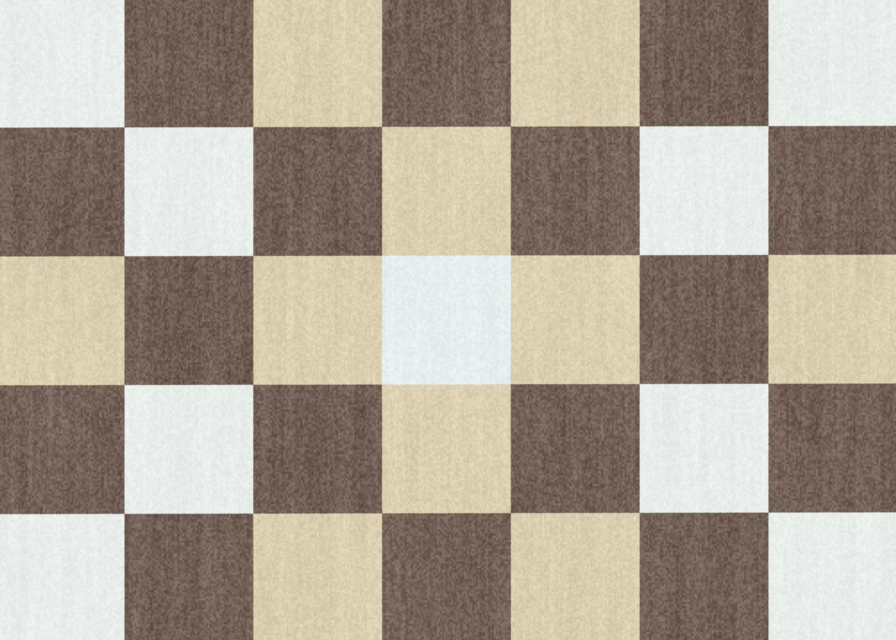
This pattern is drawn by a Shadertoy shader. Its source:

```glsl
// Woven checkerboard of brown, cream and white squares, mirrored about its centre.

// Sine-free hash
float hash(vec2 p) {
    vec3 q = fract(vec3(p.xyx) * 0.1031);
    q += dot(q, q.yzx + 33.33);
    return fract((q.x + q.y) * q.z);
}

// Smooth value noise, centred on zero
float noise(vec2 p) {
    vec2 i = floor(p), f = fract(p);
    f = f * f * (3.0 - 2.0 * f);
    float low = mix(hash(i), hash(i + vec2(1, 0)), f.x);
    float high = mix(hash(i + vec2(0, 1)), hash(i + vec2(1, 1)), f.x);
    return mix(low, high, f.y) - 0.5;
}

// Square colour in rgb, texture strength in alpha
vec4 squareColor(vec2 cell) {
    vec2 a = abs(cell);
    bool center = a.x + a.y < 0.5;
    bool arm = a.y > 0.5 && abs(a.x - a.y - 1.0) < 0.5;
    if (center) return vec4(0.90, 0.935, 0.935, 0.35);
    if (arm) return vec4(0.91, 0.932, 0.918, 0.35);
    if (mod(a.x + a.y, 2.0) < 0.5) return vec4(0.447, 0.375, 0.337, 1.0);
    return vec4(0.858, 0.812, 0.690, 0.55);
}

void mainImage(out vec4 fragColor, in vec2 fragCoord) {
    // Grid units: square centres lie on whole numbers, with a slight tilt
    vec2 uv = fragCoord / iResolution.xy;
    vec2 g = (uv - vec2(0.4983, 0.5)) * vec2(6.957, 4.968);
    g.y -= 0.002 * g.x;

    // Blend the four nearest squares across soft edges
    vec2 cell = floor(g);
    vec2 soft = 0.6 * vec2(6.957, 4.968) / iResolution.xy + 0.003;
    vec2 w = smoothstep(0.5 - soft, 0.5 + soft, fract(g));
    vec4 low = mix(squareColor(cell), squareColor(cell + vec2(1, 0)), w.x);
    vec4 high = mix(squareColor(cell + vec2(0, 1)), squareColor(cell + vec2(1, 1)), w.x);
    vec4 cloth = mix(low, high, w.y);

    // Vertical threads, fine grain and broad unevenness
    vec2 t = g + 8.0;
    float threads = 0.050 * noise(t * vec2(48.0, 2.5)) + 0.045 * noise(t * vec2(14.0, 0.7));
    float grain = 0.13 * noise(t * vec2(72.0, 60.0)) + 0.05 * noise(t * vec2(35.0, 38.0) + 91.0);
    float patches = 0.02 * noise(t * 1.3);
    vec3 color = cloth.rgb + cloth.a * (threads + grain + patches);

    // Faint coloured speckle
    float speckle = noise(t * 55.0 + 37.0);
    color += 0.03 * cloth.a * speckle * vec3(1.0, -0.4, -0.8);

    fragColor = vec4(clamp(color, 0.0, 1.0), 1.0);
}
```
